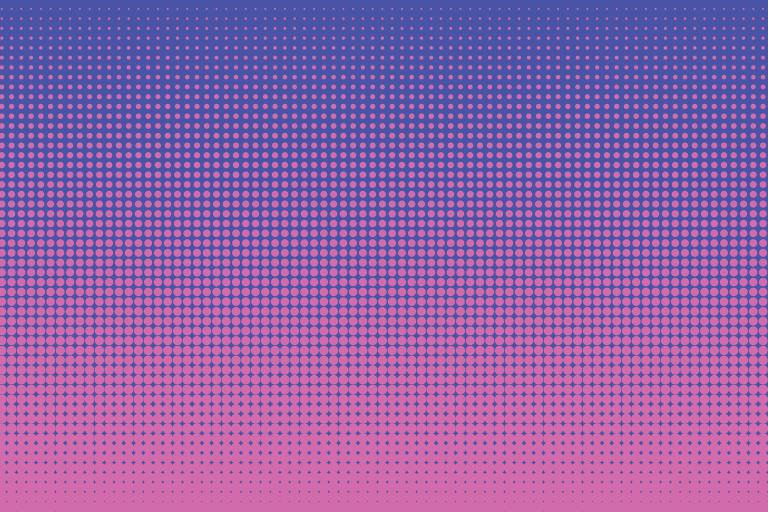
Write a WebGL 1 fragment shader that draws this pattern.

```glsl
precision highp float;

uniform vec2 u_resolution;

#define GRID vec2(78.69, 52.46)
#define FIRST_DOT vec2(0.184, 0.907)
#define INK_BIAS 0.008
#define RIM_WIDTH 0.075
#define EDGE_SOFTNESS 0.65
#define BLUE vec3(0.29, 0.33, 0.65)
#define PINK vec3(0.82, 0.42, 0.67)
#define RIM_PINK vec3(0.87, 0.43, 0.67)

const float PI = 3.14159265;

// Dot radius, in cells, that inks the given share of a square cell
float radiusForInk(float ink) {
  float gap = sqrt(1.0 - ink);
  float separate = sqrt(ink / PI);
  float merged = sqrt(0.5) - 0.5 * gap * (1.0 - 0.5 * gap * gap);
  return ink < PI / 4.0 ? separate : merged;
}

// Signed distance to the dots; ink grows linearly from top to bottom
float halftone(vec2 p) {
  vec2 nearest = floor(p + 0.5);
  float dist = 1.0;
  for (int i = -1; i <= 1; i++) {
    vec2 center = nearest + vec2(0.0, float(i));
    float ink = clamp((center.y + FIRST_DOT.y) / GRID.y + INK_BIAS, 0.0, 1.0);
    dist = min(dist, length(p - center) - radiusForInk(ink));
  }
  return dist;
}

void main() {
  vec2 uv = gl_FragCoord.xy / u_resolution;
  vec2 p = vec2(uv.x, 1.0 - uv.y) * GRID - FIRST_DOT;
  float dist = halftone(p);

  // Slightly brighter rim inside each dot
  float rim = smoothstep(-1.5 * RIM_WIDTH, -0.5 * RIM_WIDTH, dist);
  vec3 dotColor = mix(PINK, RIM_PINK, rim);

  // Edge smoothing of about one pixel
  float edge = EDGE_SOFTNESS * GRID.y / u_resolution.y;
  float coverage = 1.0 - smoothstep(-edge, edge, dist);
  gl_FragColor = vec4(mix(BLUE, dotColor, coverage), 1.0);
}
```
